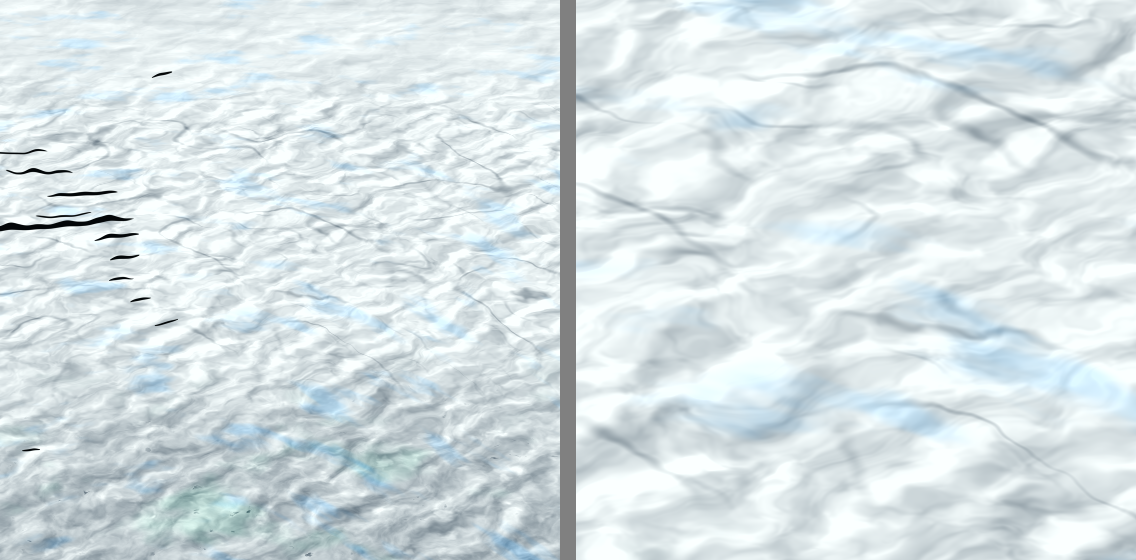
Left, the full canvas; right, a detail of the centre.
Give the GLSL for this texture, as a Shadertoy shader.

```glsl
const vec3 SNOW = vec3(0.97, 1.0, 1.0);
const vec3 SHADOW = vec3(0.45, 0.51, 0.55);
const vec3 WATER = vec3(0.01, 0.025, 0.03);
const vec3 ICE_TINT = vec3(-0.11, -0.035, 0.025);
const vec3 FOREST_TINT = vec3(-0.07, 0.0, -0.03);
const float PLAIN_TONE = 0.53;
const float HILL_TONE = 0.87;
const float RELIEF_GAIN = 0.5;
const float VALLEY_DEPTH = 0.34;
const int FINGER_LAKES = 9;
const vec2 POND_GRID = vec2(9.0, 18.0);

vec2 hash22(vec2 p) {
    vec3 a = fract(vec3(p.xyx) * vec3(0.1031, 0.1030, 0.0973));
    a += dot(a, a.yzx + 33.33);
    return fract((a.xx + a.yz) * a.zy);
}

float gradientDot(vec2 cell, vec2 offset) {
    return dot(hash22(cell + 71.0) * 2.0 - 1.0, offset);
}

float noise(vec2 p) {
    vec2 i = floor(p), f = p - i;
    vec2 u = f * f * f * (f * (f * 6.0 - 15.0) + 10.0);
    vec2 e = vec2(1.0, 0.0);
    float low = mix(gradientDot(i, f), gradientDot(i + e, f - e), u.x);
    float high = mix(gradientDot(i + e.yx, f - e.yx), gradientDot(i + 1.0, f - 1.0), u.x);
    return mix(low, high, u.y);
}

float fbm(vec2 p) {
    float sum = 0.0, amplitude = 1.0;
    for (int i = 0; i < 4; i++) {
        sum += amplitude * noise(p);
        p = mat2(1.8, 0.7, -0.7, 1.8) * p + 17.3;
        amplitude *= 0.55;
    }
    return sum;
}

// Thin line along the zero level of a noise field
float creek(vec2 p, float width) {
    return 1.0 - smoothstep(0.0, width, abs(noise(p)));
}

// Tapered, slightly wavy stroke of open water
float lake(vec2 d, vec2 halfSize, float slope, float seed) {
    float wave = noise(vec2(d.x * 28.0, seed * 7.3 + 0.4));
    float x = d.x / halfSize.x;
    float taper = sqrt(max(0.0, 1.0 - x * x));
    float edge = abs(d.y - slope * d.x - 0.012 * wave) - halfSize.y * taper * (0.9 + wave);
    float blur = max(0.0009, 0.7 / iResolution.y);
    return (1.0 - smoothstep(-blur, blur, edge)) * smoothstep(0.0, 0.4, taper);
}

float openWater(vec2 uv) {
    // Long main lake and the fan of smaller ones around it
    float water = lake(uv - vec2(0.07, 0.597), vec2(0.17, 0.006), 0.07, 3.0);
    for (int i = 0; i < FINGER_LAKES; i++) {
        float k = float(i);
        vec2 r = hash22(vec2(k, 5.0));
        vec2 center = vec2(0.02 + 0.036 * k + 0.09 * (r.x - 0.3), 0.73 - 0.038 * k);
        vec2 halfSize = vec2(mix(0.07, 0.018, k / 8.0) * (0.7 + 0.5 * r.y), 0.002 + 0.0018 * r.x);
        water = max(water, lake(uv - center, halfSize, 0.045 * k - 0.05, k));
    }
    // Sparse ponds, mostly on the far plain
    vec2 cell = floor(uv * POND_GRID);
    vec2 r = hash22(cell + 11.0), s = hash22(cell + 47.0);
    vec2 center = (cell + 0.5 + 0.4 * (r - 0.5)) / POND_GRID;
    float chance = mix(0.015, 0.2, smoothstep(0.82, 0.9, center.y));
    float pond = lake(uv - center, vec2(0.008 + 0.014 * r.y, 0.0012 + 0.0016 * r.x), 0.25 * r.x, s.y * 9.0);
    return max(water, pond * step(s.x, chance));
}

void mainImage(out vec4 fragColor, in vec2 fragCoord) {
    vec2 uv = fragCoord / iResolution.xy;
    float hills = smoothstep(0.2, 0.5, uv.y) * (1.0 - smoothstep(0.76, 0.88, uv.y));
    float far = smoothstep(0.76, 0.9, uv.y);

    // Foreshortened ground, with valleys bending down to the right
    vec2 ground = vec2((uv.x - 0.5) * (0.9 + 0.3 * uv.y), uv.y * (0.7 + 0.5 * uv.y));
    float d = uv.x - 0.42;
    float bend = 0.28 * (d + sqrt(d * d + 0.02)) - 0.12 * uv.x;
    vec2 valley = ground + vec2(0.0, bend * (1.0 - smoothstep(0.3, 1.1, uv.y)));
    vec2 warp = vec2(fbm(ground * vec2(9.0, 16.0)), fbm(ground * vec2(9.0, 16.0) + 31.0));
    float patches = fbm(valley * vec2(3.0, 8.0) + 4.0);

    // Fine slopes lit from one side
    vec2 slope = (ground - vec2(0.0, 0.3 * ground.x)) * vec2(13.0, 30.0) + 0.8 * warp;
    float relief = fbm(slope) - fbm(slope + vec2(0.25, -0.4));

    // Branching creeks at two scales
    vec2 course = valley + 0.022 * warp * vec2(1.0, 0.6);
    float creeks = creek(course * vec2(5.0, 11.0), 0.035) * smoothstep(-0.25, 0.2, noise(ground * 9.0));
    creeks += 0.65 * creek(course * vec2(11.0, 25.0) + 8.0, 0.07) * smoothstep(-0.2, 0.3, noise(ground * 13.0 + 5.0));
    creeks *= mix(0.15, 1.0, hills) * (1.0 - 0.8 * far);

    // Brightness from the grey near plain to the white hills
    float snowLine = smoothstep(0.06, 0.5, uv.y + 0.12 * patches);
    float tone = mix(PLAIN_TONE, HILL_TONE, snowLine) + 0.13 * patches;
    tone += relief * RELIEF_GAIN * mix(1.0, 0.3, far) - VALLEY_DEPTH * creeks;
    tone += 0.16 * fbm(ground * vec2(5.0, 34.0)) * (0.4 + 0.6 * far);

    // Mottled ground and dark specks in the foreground
    float near = 1.0 - smoothstep(0.1, 0.42, uv.y);
    float mottle = fbm(ground * vec2(42.0, 85.0) + warp);
    float clumps = smoothstep(-0.1, 0.35, fbm(ground * vec2(7.0, 15.0) + 20.0));
    tone += near * 0.22 * mottle;
    tone -= near * clumps * 0.75 * smoothstep(0.4, 0.75, mottle);
    tone += near * 0.25 * smoothstep(0.3, 0.6, fbm(ground * vec2(20.0, 42.0) + 60.0));

    // Blue ice and faint green woods
    float ice = smoothstep(0.12, 0.55, fbm(valley * vec2(6.0, 19.0) + 90.0));
    float forest = near * smoothstep(0.1, 0.5, fbm(ground * vec2(5.0, 10.0) + 43.0));
    vec3 color = mix(SHADOW, SNOW, clamp(tone, -0.7, 1.03));
    color += ICE_TINT * ice * mix(1.0, 1.4, near) + FOREST_TINT * forest;
    color = mix(color, WATER, openWater(uv));
    fragColor = vec4(clamp(color, 0.0, 1.0), 1.0);
}
```
